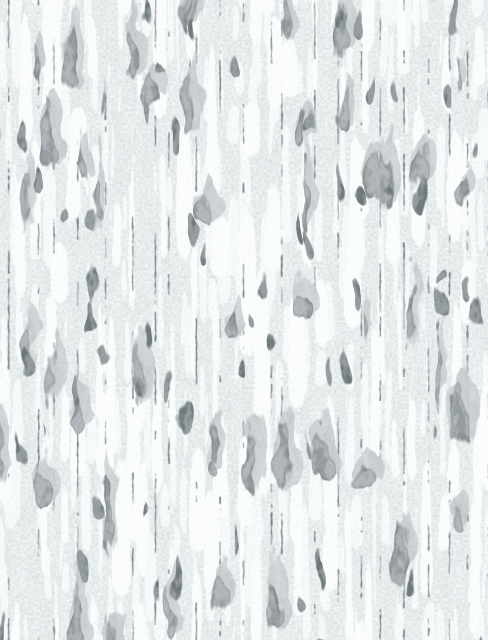
Write a Shadertoy shader that draws this texture.

```glsl
// Weathered pale bark: white vertical brush strokes over a grainy light grey,
// thin broken lines in columns, and clusters of ragged grey smudges.
// Strokes and smudges are jittered marks in grid cells, roughened by gradient noise.

const vec3 WHITE   = vec3(0.982, 0.990, 0.990);
const vec3 BASE    = vec3(0.905, 0.926, 0.929);
const vec3 PALE    = vec3(0.79, 0.81, 0.82);
const vec3 MID     = vec3(0.69, 0.71, 0.73);
const vec3 DARK    = vec3(0.57, 0.60, 0.61);
const vec3 DEEPEST = vec3(0.41, 0.45, 0.46);

// Sizes are in canvas heights; each mark has a cell and a half size.
const vec2 LONG_CELL   = vec2(0.040, 0.200), LONG_SIZE   = vec2(0.0090, 0.085);
const vec2 SHORT_CELL  = vec2(0.025, 0.120), SHORT_SIZE  = vec2(0.0055, 0.050);
const vec2 PATCH_CELL  = vec2(0.100, 0.150), PATCH_SIZE  = vec2(0.0160, 0.050);
const vec2 SMUDGE_SIZE = vec2(0.0105, 0.040);
const vec2 FLECK_CELL  = vec2(0.060, 0.090), FLECK_SIZE  = vec2(0.0065, 0.021);
const float PATCH_SHARE = 0.70;
const float FLECK_SHARE = 0.42;
const float LINE_SPACING = 0.036;
const float LINE_HALF_WIDTH = 0.0012;
const float SOFTNESS = 0.0014;
const float GRAIN_SCALE = 230.0;

vec2 hash2(vec2 c) {
    vec3 v = fract(c.xyx * vec3(0.1031, 0.1030, 0.0973));
    v += dot(v, v.yzx + 33.33);
    return fract((v.xx + v.yz) * v.zy);
}

float cornerSlope(vec2 cell, vec2 offset) {
    float angle = 6.2832 * hash2(cell + 51.7).x;
    return dot(vec2(cos(angle), sin(angle)), offset);
}

float gradientNoise(vec2 p) {
    vec2 i = floor(p), f = p - i;
    vec2 u = f * f * f * (f * (f * 6.0 - 15.0) + 10.0);
    vec2 e = vec2(1.0, 0.0);
    float low  = mix(cornerSlope(i, f), cornerSlope(i + e.xy, f - e.xy), u.x);
    float high = mix(cornerSlope(i + e.yx, f - e.yx), cornerSlope(i + e.xx, f - e.xx), u.x);
    return mix(low, high, u.y);
}

// Distance to the nearest upright mark; tip 1 is a teardrop, near 0 a plain bar.
float marks(vec2 p, vec2 cell, vec2 halfSize, float tip, float share, float seed) {
    vec2 home = floor(p / cell);
    float nearest = 1.0;
    for (int y = -1; y <= 1; y++)
    for (int x = -1; x <= 1; x++) {
        vec2 id = home + vec2(x, y);
        if (hash2(id + seed + 91.3).x > share) continue;
        vec2 size = halfSize * mix(vec2(0.45), vec2(1.4), hash2(id + seed + 23.9));
        vec2 q = p - (id + hash2(id + seed)) * cell;
        float width = size.x * (1.0 - 0.45 * tip * clamp(q.y / size.y, -1.0, 1.0));
        float body = size.y * (1.0 - tip);
        float along = max(abs(q.y) - body, 0.0) / (size.y - body);
        nearest = min(nearest, (length(vec2(q.x / width, along)) - 1.0) * width);
    }
    return nearest;
}

float cover(float d) {
    float edge = max(SOFTNESS, 0.8 / iResolution.y);
    return 1.0 - smoothstep(-edge, edge, d);
}

// Dashes that share one x position per column.
float brokenLines(vec2 p) {
    float column = floor(p.x / LINE_SPACING);
    float x = (column + mix(0.2, 0.8, hash2(vec2(column, 7.0)).x)) * LINE_SPACING;
    float wobble = 0.0012 * gradientNoise(vec2(column * 3.7, p.y * 70.0));
    float dash = gradientNoise(vec2(column * 7.37 + 0.4, p.y * 15.0))
               + 0.35 * gradientNoise(vec2(column * 5.13, p.y * 80.0));
    float width = LINE_HALF_WIDTH * (1.0 + gradientNoise(p * vec2(20.0, 120.0)));
    return cover(abs(p.x - x + wobble) - width) * smoothstep(0.06, 0.16, dash);
}

void mainImage(out vec4 fragColor, in vec2 fragCoord) {
    vec2 p = fragCoord / iResolution.y;
    float grain = gradientNoise(p * GRAIN_SCALE);
    float fray = gradientNoise(p * vec2(170.0, 60.0));
    float tone = gradientNoise(p * vec2(45.0, 18.0)) + 0.6 * gradientNoise(p * vec2(120.0, 70.0));

    // Grainy ground with white strokes that merge in broad zones
    vec3 color = BASE + 0.07 * grain + 0.02 * tone;
    float zone = 0.008 * gradientNoise(p * vec2(7.0, 3.0)) + 0.002 * fray;
    vec2 swayed = p + vec2(0.004 * gradientNoise(p * vec2(25.0, 11.0)), 0.0);
    float longStroke = marks(swayed, LONG_CELL, LONG_SIZE, 0.35, 1.0, 13.0);
    float shortStroke = marks(swayed, SHORT_CELL, SHORT_SIZE, 0.35, 1.0, 37.0);
    vec3 white = WHITE + 0.02 * grain;
    color = mix(color, white, 0.8 * cover(shortStroke + zone));
    color = mix(color, white, cover(longStroke + zone));

    // Thin broken lines
    vec3 lineColor = mix(MID, DEEPEST, smoothstep(-0.4, 0.4, tone));
    color = mix(color, lineColor, 0.85 * brokenLines(p));

    // Ragged clusters: pale patches, mid smudges beside them, dark flecks
    vec2 warp = vec2(gradientNoise(p * vec2(32.0, 17.0)), gradientNoise(p.yx * vec2(19.0, 30.0) + 40.0));
    vec2 w = p + vec2(0.018, 0.026) * warp;
    float erosion = 0.005 * gradientNoise(p * vec2(75.0, 38.0) + 9.0) + 0.0025 * fray;
    float patchDist = marks(w, PATCH_CELL, PATCH_SIZE, 0.9, PATCH_SHARE, 61.0) + erosion;
    float smudgeDist = marks(w + vec2(0.007, 0.018), PATCH_CELL, SMUDGE_SIZE, 0.95, PATCH_SHARE, 61.0) - erosion;
    float fleckDist = marks(w, FLECK_CELL, FLECK_SIZE, 0.8, FLECK_SHARE, 83.0) + 0.6 * erosion;
    float rim = 1.0 - smoothstep(0.0, 0.003, abs(smudgeDist + 0.002));
    vec3 smudge = mix(MID, DARK, smoothstep(-0.15, 0.4, tone)) - 0.05 * rim;
    vec3 fleck = mix(DARK, DEEPEST, smoothstep(-0.1, 0.4, tone));
    color = mix(color, PALE + 0.05 * tone + 0.03 * grain, 0.92 * cover(patchDist));
    color = mix(color, smudge + 0.04 * grain, 0.95 * cover(smudgeDist));
    color = mix(color, fleck + 0.04 * grain, 0.95 * cover(fleckDist));

    fragColor = vec4(clamp(color, 0.0, 1.0), 1.0);
}
```
